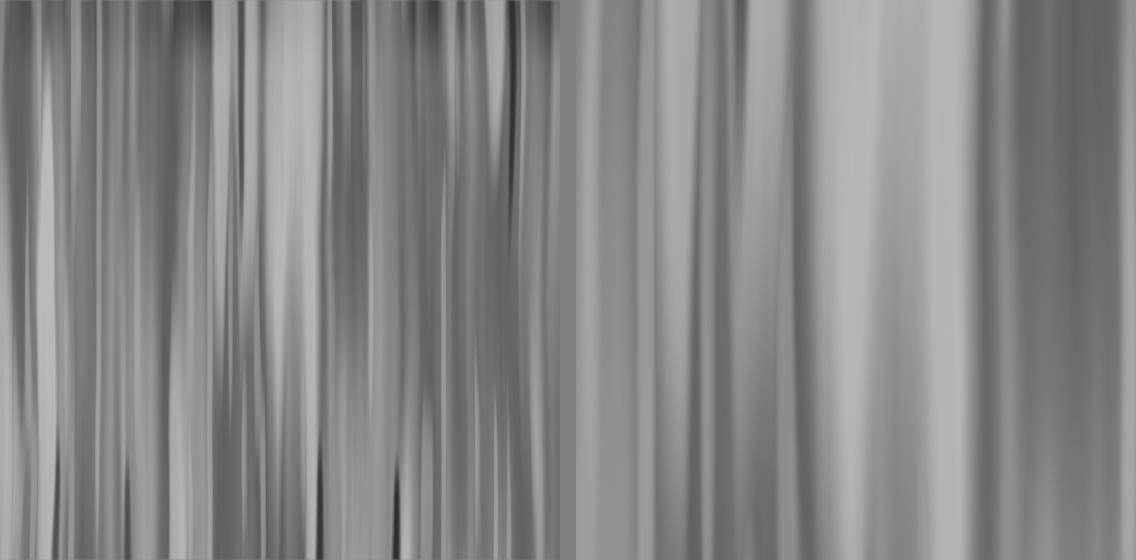
Left, the full canvas; right, a detail of the centre.
Write a three.js fragment shader that draws this texture.

```glsl
// Soft grey vertical streaks, like brushed fibre or bark, with a few dark slivers.
varying vec2 vUv;

const vec3 SHADE_GREY = vec3(0.375);
const vec3 MID_GREY = vec3(0.615);
const vec3 LIGHT_GREY = vec3(0.745);
const vec3 SLIVER_GREY = vec3(0.17);

const float SWAY = 0.012;          // sideways drift of the streaks
const float BAND_LOW = 0.53;       // noise level where light bands begin
const float BAND_HIGH = 0.65;      // noise level where they are full
const float THREAD_STRENGTH = 0.5;
const float FIBRE_CONTRAST = 0.05;
const float TOP_SHADE = 0.17;
const float EDGE_FRINGE = 0.004;
const int SLIVER_COUNT = 6;
const float SLIVER_WIDTH = 0.010;

float hash(vec2 p) {
  return fract(sin(dot(p, vec2(127.1, 311.7))) * 43758.5453);
}

// Smooth noise along one column, shifted so that columns do not line up
float columnNoise(float column, float y) {
  y += 7.0 * hash(vec2(column, 3.7));
  float cell = floor(y);
  float t = smoothstep(0.0, 1.0, y - cell);
  return mix(hash(vec2(column, cell)), hash(vec2(column, cell + 1.0)), t);
}

// Long noise streaks: many columns across, slow change along y
float streak(vec2 p, float across, float along, float seed) {
  float x = p.x * across + seed * 101.0;
  float y = p.y * along;
  float column = floor(x);
  float t = smoothstep(0.0, 1.0, x - column);
  return mix(columnNoise(column, y), columnNoise(column + 1.0, y), t);
}

// Tapered dark slivers that grow from the lower or upper border
float slivers(vec2 p) {
  float mask = 0.0;
  for (int i = 0; i < SLIVER_COUNT; i++) {
    float id = float(i);
    float fromTop = step(1.5, mod(id, 3.0));
    float x = (id + 0.1 + 0.8 * hash(vec2(id, 5.3))) / float(SLIVER_COUNT);
    float reach = mix(0.18, 0.36, hash(vec2(id, 9.1))) + 0.28 * fromTop;
    float t = clamp(mix(p.y, 1.0 - p.y, fromTop) / reach, 0.0, 1.0);
    float halfWidth = SLIVER_WIDTH * sqrt(1.0 - t) + 0.001;
    float body = 1.0 - smoothstep(0.15 * halfWidth, halfWidth, abs(p.x - x));
    float strength = mix(0.5, 1.0, hash(vec2(id, 2.9)));
    mask = max(mask, body * strength * (1.0 - smoothstep(0.5, 1.0, t)));
  }
  return mask;
}

void main() {
  // Gentle sideways sway
  vec2 p = vUv;
  p.x += SWAY * (streak(vUv, 4.0, 2.4, 1.0) - 0.5);
  p.x += 0.3 * SWAY * (streak(vUv, 12.0, 6.0, 2.0) - 0.5);

  // Mottled grey ground
  float ground = 0.30 * streak(p, 8.0, 1.3, 3.0)
               + 0.42 * streak(p, 30.0, 1.0, 4.0)
               + 0.28 * streak(p, 80.0, 1.4, 5.0);
  vec3 color = mix(SHADE_GREY, MID_GREY, smoothstep(0.2, 0.8, ground));

  // Darker smudges towards the upper border
  float smudge = smoothstep(0.86, 1.0, vUv.y) * streak(p, 16.0, 1.0, 6.0);
  color -= TOP_SHADE * smudge;

  // Long light bands with tapering ends
  float band = 0.24 * streak(p, 7.0, 0.5, 7.0)
             + 0.50 * streak(p, 25.0, 0.7, 8.0)
             + 0.26 * streak(p, 58.0, 0.9, 9.0);
  float light = smoothstep(BAND_LOW, BAND_HIGH, band);
  light *= mix(0.6, 1.0, streak(p, 12.0, 1.4, 10.0));

  // Thin light threads
  float thread = smoothstep(0.6, 0.9, streak(p, 85.0, 1.8, 11.0));
  light = max(light, THREAD_STRENGTH * thread);
  color = mix(color, LIGHT_GREY - 0.06 * smudge, light);

  // Dark slivers
  color = mix(color, SLIVER_GREY, slivers(p));

  // Fine fibres
  float fibre = 0.6 * streak(p, 120.0, 2.5, 12.0)
              + 0.4 * streak(p, 220.0, 4.0, 13.0);
  color += FIBRE_CONTRAST * (fibre - 0.5);

  // Ragged fringe on the upper and lower borders
  float border = min(vUv.y, 1.0 - vUv.y);
  float fringe = 1.0 - smoothstep(0.0, EDGE_FRINGE, border);
  color = mix(color, vec3(0.54), 0.6 * fringe * streak(vUv, 40.0, 1.0, 14.0));

  gl_FragColor = vec4(color, 1.0);
}
```
